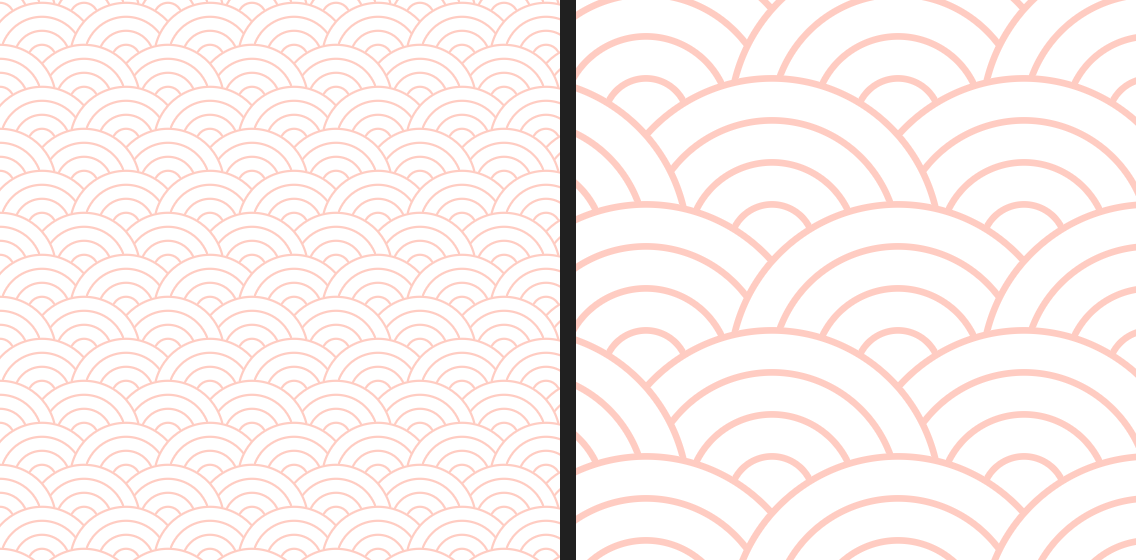
Left: the whole. Right: its middle third, enlarged.
This pattern is drawn by a WebGL 1 fragment shader. Its source:

```glsl
precision highp float;

uniform vec2 u_resolution;

// One scale: four evenly spaced rings on a white disc, painted over what lies behind.
float paintScale(float ink, vec2 fromCentre, float pixel) {
  float radius = length(fromCentre);
  float ring = clamp(floor(radius * 3.0 + 0.5), 1.0, 4.0) / 3.0;
  float halfWidth = 0.0265;
  float line = clamp((halfWidth - abs(radius - ring)) / pixel + 0.5, 0.0, 1.0);
  float disc = clamp((4.0 / 3.0 - radius) / pixel + 0.5, 0.0, 1.0);
  return max(mix(ink, 0.0, disc), line);
}

void main() {
  // Unit: half the spacing of the scales, which is also the row height.
  float unitsAcross = 40.0 / 3.0;
  float pixel = unitsAcross / u_resolution.y;
  vec2 p = gl_FragCoord.xy * pixel + vec2(0.0, 1.0 / 15.0);

  // Rows from back (upper) to front (lower).
  float ink = 0.0;
  for (int i = 0; i < 4; i++) {
    float row = floor(p.y) + 2.0 - float(i);
    float shift = mod(row + 1.0, 2.0);
    vec2 left = vec2(mod(p.x - shift, 2.0), p.y - row);
    vec2 right = left - vec2(2.0, 0.0);

    // The overlap of neighbours flips from row to row.
    ink = paintScale(ink, mix(right, left, shift), pixel);
    ink = paintScale(ink, mix(left, right, shift), pixel);
  }

  vec3 paper = vec3(1.0);
  vec3 blush = vec3(1.0, 0.80, 0.76);
  gl_FragColor = vec4(mix(paper, blush, ink), 1.0);
}
```
